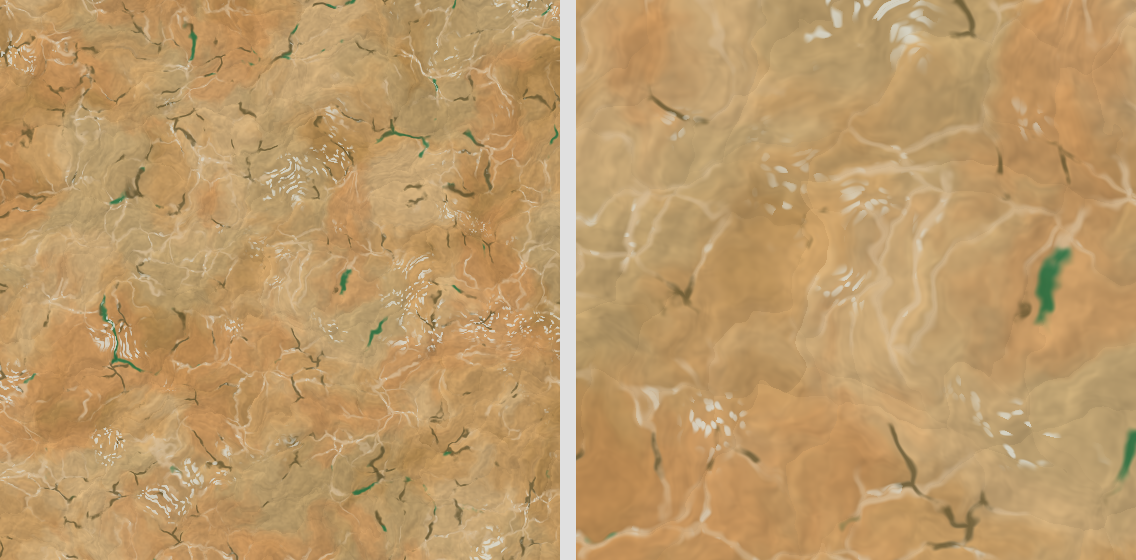
Left: the whole. Right: its middle third, enlarged.
Write a Shadertoy shader that draws this texture.

```glsl
// Dry sandy ground seen from above: warped plates, pale seams, dark cracks and rare green slivers.
#define PLATES 9.0
#define CHIPS 19.0
#define WARP 0.13
#define RELIEF 0.95
#define GRAIN 0.045
#define SEAM_WIDTH 0.045
#define CRACK_WIDTH 0.075
#define GREEN_WIDTH 0.055
#define SPECKS 150.0

const vec3 SAND  = vec3(0.75, 0.59, 0.38);
const vec3 LIGHT = vec3(0.78, 0.65, 0.46);
const vec3 DARK  = vec3(0.66, 0.51, 0.30);
const vec3 DUST  = vec3(0.70, 0.60, 0.42);
const vec3 RUST  = vec3(0.76, 0.54, 0.33);
const vec3 PALE  = vec3(0.85, 0.75, 0.61);
const vec3 SHADE = vec3(0.36, 0.31, 0.17);
const vec3 GREEN = vec3(0.12, 0.42, 0.24);
const vec3 WHITE = vec3(0.86, 0.87, 0.84);

float hash(vec2 p) {
    vec3 q = fract(p.xyx * 0.1031);
    q += dot(q, q.yzx + 33.33);
    return fract((q.x + q.y) * q.z);
}

float noise(vec2 p) {
    vec2 i = floor(p), f = fract(p);
    f = f * f * (3.0 - 2.0 * f);
    return mix(mix(hash(i), hash(i + vec2(1, 0)), f.x),
               mix(hash(i + vec2(0, 1)), hash(i + vec2(1, 1)), f.x), f.y);
}

float layers(vec2 p) {
    float sum = 0.0, amp = 0.5;
    for (int i = 0; i < 5; i++) {
        sum += amp * noise(p);
        p = mat2(0.8, 0.6, -0.6, 0.8) * p * 2.03 + 7.3;
        amp *= 0.5;
    }
    return sum;
}

vec2 seedAt(vec2 cell) {
    return 0.1 + 0.8 * vec2(hash(cell + 3.7), hash(cell + 91.3));
}

// Cellular noise: x = distance to border, y = cell id, zw = vector to the seed.
vec4 cells(vec2 p) {
    vec2 home = floor(p), f = fract(p), nearest = vec2(0), owner = vec2(0);
    float best = 9.0, border = 9.0;
    for (int k = 0; k < 9; k++) {
        vec2 g = vec2(k % 3 - 1, k / 3 - 1);
        vec2 r = g + seedAt(home + g) - f;
        if (dot(r, r) < best) { best = dot(r, r); nearest = r; owner = g; }
    }
    for (int k = 0; k < 25; k++) {
        vec2 g = owner + vec2(k % 5 - 2, k / 5 - 2);
        vec2 r = g + seedAt(home + g) - f, d = r - nearest;
        if (dot(d, d) > 0.0001) border = min(border, dot(0.5 * (r + nearest), normalize(d)));
    }
    return vec4(border, hash(home + owner + 17.0), nearest);
}

float line(float dist, float width) {
    return 1.0 - smoothstep(0.15 * width, width, dist);
}

// Light falling across the rim of a plate.
float rim(vec4 cell, vec2 lightDir) {
    return -dot(normalize(cell.zw + 0.0001), lightDir) * (1.0 - smoothstep(0.0, 0.25, cell.x));
}

void mainImage(out vec4 fragColor, in vec2 fragCoord) {
    vec2 uv = fragCoord / iResolution.y + 2.0;
    vec2 lightDir = vec2(-0.6, 0.8);
    vec2 bent = uv + WARP * (vec2(layers(uv * 9.0), layers(uv * 9.0 + 31.0)) - 0.48);
    vec4 plate = cells(bent * PLATES);
    vec4 chip = cells(bent * CHIPS + 40.0);

    // Soft colour patches
    float tone = layers(bent * 7.0 + 5.0) + 0.08 * (plate.y - 0.5) + 0.05 * (chip.y - 0.5);
    vec3 col = mix(DARK, SAND, smoothstep(0.30, 0.46, tone));
    col = mix(col, LIGHT, smoothstep(0.48, 0.62, tone));
    col = mix(col, DUST, 0.75 * smoothstep(0.50, 0.66, layers(bent * 6.0 + 50.0)));
    col = mix(col, RUST, 0.55 * smoothstep(0.50, 0.66, layers(bent * 8.0 + 80.0)));

    // Wrinkled relief, plate rims and grain
    vec2 probe = 0.0025 * lightDir;
    float slope = layers((bent - probe) * 17.0) - layers((bent + probe) * 17.0);
    float shade = RELIEF * slope + 0.035 * rim(plate, lightDir) + 0.03 * rim(chip, lightDir);
    col *= 1.0 + shade + GRAIN * (noise(uv * 230.0) + noise(uv * 110.0) - 1.0);

    // Broken pale seams
    float breaks = layers(uv * 19.0 + 11.0);
    float seamMask = smoothstep(0.47, 0.62, breaks);
    float seam = max(line(plate.x, SEAM_WIDTH), 0.7 * line(chip.x, 1.6 * SEAM_WIDTH)) * seamMask;
    col = mix(col, PALE, 0.7 * seam);

    // Short shadowed cracks
    float crackMask = smoothstep(0.58, 0.68, layers(uv * 23.0 + 60.0));
    float crack = line(chip.x, CRACK_WIDTH) * crackMask;
    col = mix(col, SHADE, 0.75 * crack);

    // Rare green slivers
    float greenMask = smoothstep(0.62, 0.68, layers(uv * 12.0 + 23.0));
    float sliver = line(plate.x, GREEN_WIDTH) * greenMask;
    col = mix(col, mix(SHADE, GREEN, smoothstep(0.35, 0.55, noise(uv * 25.0))), 0.85 * sliver);

    // Clustered white flecks
    vec4 fleck = cells(bent * SPECKS);
    float cluster = smoothstep(0.62, 0.72, layers(uv * 10.0 + 140.0));
    cluster = max(cluster, 0.8 * seam * smoothstep(0.60, 0.70, breaks));
    float dotMask = (1.0 - smoothstep(0.25, 0.6, length(fleck.zw))) * step(0.6, fleck.y);
    col = mix(col, WHITE, 0.8 * cluster * dotMask);

    fragColor = vec4(clamp(col, 0.0, 1.0), 1.0);
}
```
